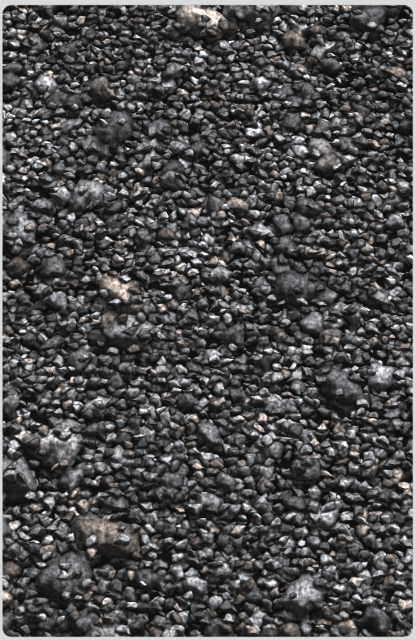
Give the GLSL for this texture, as a Shadertoy shader.

```glsl
// Sunlit heap of dark crushed stone, seen at a slant inside a pale rounded frame.

const int   LAYERS = 6;
// Each layer: stones per canvas height, share of cells that hold a stone.
const vec2  LAYER[LAYERS] = vec2[](vec2(62.0, 1.0), vec2(40.0, 0.85), vec2(50.0, 0.6),
                                   vec2(24.0, 0.32), vec2(11.5, 0.15), vec2(54.0, 0.36));
const int   SIDES = 6;
const float SIDE_SLOPE = 1.1;
const float TOP_HEIGHT = 0.5;
const float ROUNDNESS = 9.0;        // higher gives crisper facets
const float JITTER = 0.7;
const float SOFTNESS = 0.0013;
const float SHADOW = 0.72;
const float AMBIENT = 0.14;
const float GRAIN = 0.9;
const float BUMP = 0.9;
const float FLOOR_LEVEL = 0.045;
const vec3  LIGHT = vec3(0.25, 0.70, 0.67);
const vec3  GAP_COLOR = vec3(0.035, 0.034, 0.033);
const vec3  COOL = vec3(0.985, 0.995, 1.02);
const vec3  WARM = vec3(1.08, 0.99, 0.93);
const vec3  FRAME_COLOR = vec3(0.85, 0.855, 0.855);
const vec2  FRAME_LOW = vec2(0.004, 0.005);
const vec2  FRAME_HIGH = vec2(0.005, 0.008);
const float FRAME_RADIUS = 0.014;
const float TAU = 6.2831853;

vec3 hash3(vec2 p) {
    vec3 q = fract(p.xyx * vec3(0.1031, 0.1030, 0.0973));
    q += dot(q, q.yxz + 33.33);
    return fract((q.xxy + q.yzz) * q.zyx);
}

float cornerSlope(vec2 cell, vec2 corner, vec2 f) {
    float a = TAU * hash3(cell + corner).x;
    return dot(vec2(cos(a), sin(a)), f - corner);
}

float gradientNoise(vec2 p) {
    vec2 c = floor(p), f = fract(p);
    vec2 u = f * f * f * (f * (f * 6.0 - 15.0) + 10.0);
    vec2 e = vec2(0.0, 1.0);
    return mix(mix(cornerSlope(c, e.xx, f), cornerSlope(c, e.yx, f), u.x),
               mix(cornerSlope(c, e.xy, f), cornerSlope(c, e.yy, f), u.x), u.y);
}

// Faceted stone as a smooth minimum of planes: xy = slope, z = height.
vec3 stoneSurface(vec2 q, vec2 id) {
    vec2 tilt = (hash3(id + 7.7).xy - 0.5) * 0.8;
    float weight = exp(-ROUNDNESS * (TOP_HEIGHT + dot(tilt, q)));
    float total = weight;
    vec2 slope = weight * tilt;
    for (int i = 0; i < SIDES; i++) {
        vec3 r = hash3(id + float(i) * 17.3 + 3.1);
        float a = TAU * (float(i) + 0.75 * r.x) / float(SIDES);
        float steep = SIDE_SLOPE * mix(0.7, 1.3, r.z);
        vec2 dir = vec2(cos(a), sin(a));
        weight = exp(-ROUNDNESS * steep * (mix(0.75, 1.1, r.y) - dot(q, dir)));
        total += weight;
        slope -= weight * steep * dir;
    }
    return vec3(slope / total, -log(total) / ROUNDNESS);
}

// Paints one stone, with its cast shadow, over the colour below.
vec3 paintStone(vec3 below, vec2 offset, vec2 id, vec2 bump, float grain, float soft) {
    vec3 shape = hash3(id + 51.3), tone = hash3(id + 83.9);
    float radius = mix(0.44, 0.66, shape.x);
    float flatness = mix(1.05, 1.65, shape.y);
    float a = (shape.z - 0.5) * 1.5;
    mat2 turn = mat2(cos(a), sin(a), -sin(a), cos(a));
    vec2 q = turn * offset / radius * vec2(1.0, flatness);
    vec3 surface = stoneSurface(q, id);
    vec2 slope = (surface.xy * vec2(1.0, flatness)) * turn;
    float height = surface.z;

    float shade = smoothstep(-0.35, 0.2, height + dot(slope, LIGHT.xy) * 0.3);
    below *= 1.0 - SHADOW * shade;

    vec3 normal = normalize(vec3(-slope + bump, 1.0));
    float lit = mix(AMBIENT, 1.0, max(dot(normal, normalize(LIGHT)), 0.0));
    float albedo = mix(0.42, 0.96, pow(tone.x, 1.6)) * (1.0 + grain);
    vec3 color = albedo * lit * mix(COOL, WARM, smoothstep(0.65, 1.0, tone.y));
    color *= mix(0.6, 1.0, smoothstep(0.0, 0.28, height));

    float edge = 1.3 * soft / radius;
    return mix(below, color, smoothstep(-edge, edge, height));
}

void mainImage(out vec4 fragColor, in vec2 fragCoord) {
    vec2 p = fragCoord / iResolution.y;
    vec2 size = iResolution.xy / iResolution.y;
    float pixel = 1.0 / iResolution.y;

    // Stones shrink towards the top; a small warp roughens their outlines.
    vec2 ground = vec2((p.x - 0.5 * size.x) * (1.0 + 0.35 * p.y), p.y * (1.0 + 0.2 * p.y));
    ground += 0.005 * vec2(gradientNoise(p * 62.0), gradientNoise(p * 62.0 + 40.5));

    vec2 bump = BUMP * vec2(gradientNoise(p * 85.0 + 9.3), gradientNoise(p * 85.0 + 71.7));
    float grain = GRAIN * (0.55 * gradientNoise(p * 140.0) + 0.5 * gradientNoise(p * 225.0));
    float soft = max(SOFTNESS, 0.7 * pixel);

    // Far rows first, so nearer stones overlap them.
    vec3 color = GAP_COLOR * (1.0 + grain);
    for (int n = 0; n < LAYERS; n++) {
        vec2 g = ground * LAYER[n].x + float(n) * 5.37;
        for (int j = 1; j >= -1; j--)
        for (int i = -1; i <= 1; i++) {
            vec2 cell = floor(g) + vec2(i, j);
            vec2 id = cell + float(n) * 131.0 + 200.0;
            vec3 place = hash3(id);
            if (place.z > LAYER[n].y) continue;
            vec2 center = cell + 0.5 + JITTER * (place.xy - 0.5);
            color = paintStone(color, g - center, id, bump, grain, soft * LAYER[n].x);
        }
    }
    color *= 1.0 + 0.3 * gradientNoise(p * 5.0 + 2.6);
    color = FLOOR_LEVEL + 0.95 * color;

    // Rounded frame
    vec2 low = FRAME_LOW, high = size - FRAME_HIGH;
    vec2 d = abs(p - 0.5 * (low + high)) - 0.5 * (high - low) + FRAME_RADIUS;
    float outside = length(max(d, 0.0)) + min(max(d.x, d.y), 0.0) - FRAME_RADIUS;
    color = mix(color, FRAME_COLOR, smoothstep(-pixel, pixel, outside));
    fragColor = vec4(clamp(color, 0.0, 1.0), 1.0);
}
```
